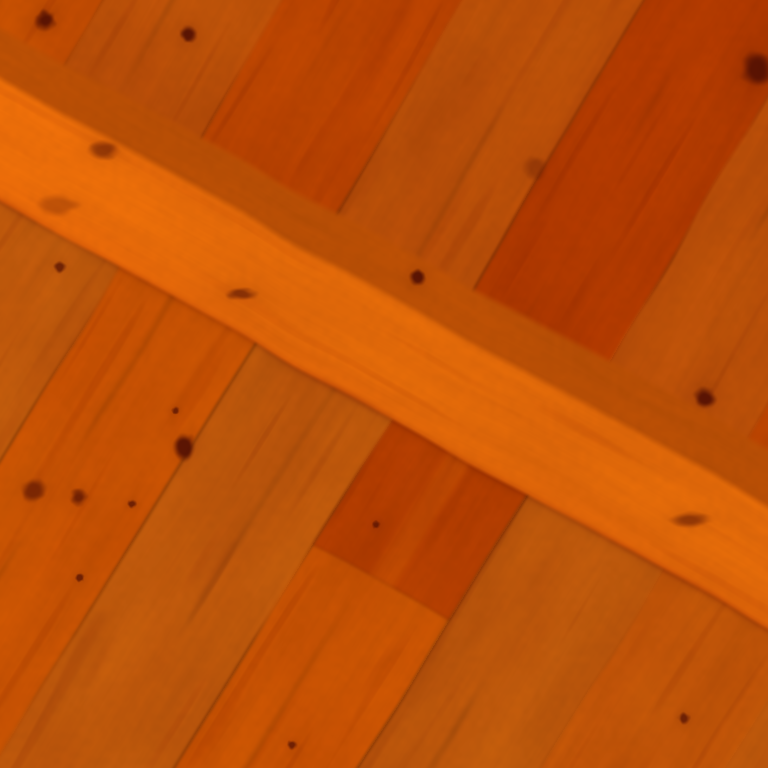
This texture is drawn by a three.js fragment shader. Its source:

```glsl
// Knotty pine boards running up to the right, crossed by a bright sloping beam.
varying vec2 vUv;

#define RED vec3(0.685, 0.222, 0.0)
#define WARM vec3(0.770, 0.314, 0.010)
#define TAN vec3(0.735, 0.338, 0.044)
#define BEAM vec3(0.880, 0.408, 0.035)
#define SIDE vec3(0.718, 0.304, 0.018)
#define KNOT vec3(0.330, 0.065, 0.010)
#define BEAM_SLOPE 0.555
#define BEAM_LOW 0.737
#define BEAM_HIGH 0.896
#define JOINT 0.518
#define SOFT 0.004
#define GRAIN 0.075

float hash(vec2 p) {
  vec3 q = fract(p.xyx * 0.1031);
  q += dot(q, q.yzx + 33.33);
  return fract((q.x + q.y) * q.z);
}

float noise(vec2 p) {
  vec2 i = floor(p), f = fract(p);
  f = f * f * (3.0 - 2.0 * f);
  return mix(mix(hash(i), hash(i + vec2(1, 0)), f.x),
             mix(hash(i + vec2(0, 1)), hash(i + vec2(1, 1)), f.x), f.y);
}

float fbm(vec2 p) {
  float sum = 0.0, amp = 0.5;
  for (int i = 0; i < 4; i++) {
    sum += amp * noise(p);
    p = p * 2.03 + 17.0;
    amp *= 0.5;
  }
  return sum;
}

float edge(float x) { return smoothstep(-SOFT, SOFT, x); }
float line(float x, float w) { return exp(-x * x / (w * w)); }

// Soft dark core with a faint halo
float knot(vec2 p, vec2 centre, vec2 radius) {
  vec2 q = (p - centre) / radius;
  float d = length(q) + 0.35 * (noise(q * 1.5 + centre * 90.0) - 0.5);
  return 0.82 * (1.0 - smoothstep(0.35, 1.25, d)) + 0.12 * exp(-0.35 * d * d);
}

// Base colour of board k on either side of the beam
vec3 boardColour(float k, float below, float s, float v) {
  float odd = mod(k, 2.0);
  vec3 upper = mix(mix(RED, TAN, 0.72), mix(RED, WARM, min(0.2 * abs(k - 3.0), 1.0)), odd);
  vec3 lower = mix(TAN, WARM, odd * (1.0 - 0.6 * step(4.5, k)));
  float strip = smoothstep(3.38, 3.46, s) - smoothstep(3.55, 3.61, s);
  float dark = step(abs(k - 3.0), 0.5) * edge(v - JOINT);
  lower = mix(lower, mix(RED, WARM, 0.2 + 0.45 * strip), dark);
  return mix(upper, lower, below);
}

// Long fibres broken by broad cloudy tone
float fibres(float across, float along) {
  float wave = 0.012 * noise(vec2(across * 9.0, along * 4.0));
  return fbm(vec2((across + wave) * 75.0, along * 5.0)) * 0.65
       + fbm(vec2(across * 14.0, along * 4.0) + 40.0) * 0.55 - 0.56;
}

// Sparse broken hairlines following the fibres
float hairlines(float across, float along) {
  float bend = 0.015 * noise(vec2(across * 5.0, along * 4.0));
  return smoothstep(0.68, 0.95, noise(vec2((across + bend) * 62.0, along * 5.5) + 70.0));
}

vec3 boards(vec2 p, float v, float below) {
  float u = p.x + mix(0.585, 0.62, below) * (1.0 - p.y);
  float along = 0.5 * p.x + 0.86 * p.y;
  float s = (u - 0.1335) / mix(0.2344, 0.2383, below);
  s += 0.022 * (noise(vec2(along * 9.0, floor(s - 0.5) * 7.0)) - 0.5);
  float k = floor(s - 0.5), f = fract(s - 0.5) - 0.5, board = floor(s);
  vec3 col = mix(boardColour(k, below, s, v), boardColour(k + 1.0, below, s, v),
                 smoothstep(-0.022, 0.022, f));

  // Grain and cloudy warmth
  float cloud = fbm(vec2(u * 11.0 + board * 5.3, along * 6.0)) - 0.47;
  col *= 1.0 + vec3(0.10, 0.20, 0.30) * cloud;
  col *= 1.0 + 1.4 * GRAIN * fibres(u + board * 3.7, along);
  col *= 1.0 - vec3(0.05, 0.09, 0.1) * hairlines(u + board * 2.3, along);

  // Worn seams, inner streaks and the end joint
  float wear = noise(vec2(k * 5.0, along * 8.0));
  float faint = 1.0 - 0.75 * below * step(3.5, k);
  col *= 1.0 - faint * (0.02 + 0.15 * smoothstep(0.2, 0.8, wear)) * line(f, 0.014);
  float streak = fract(s) - 0.39 - 0.19 * step(abs(board - 2.0), 0.5);
  float trace = smoothstep(0.35, 0.85, noise(vec2(board * 3.0 + 9.0, along * 6.0)));
  col *= 1.0 - 0.09 * trace * line(streak, 0.024);
  float onJoint = below * step(abs(s - 3.5), 0.5);
  col *= 1.0 - 0.05 * onJoint * line(v - JOINT, 0.004);

  // Pinholes scattered one per cell below the beam
  vec2 cell = floor(p * 7.0);
  vec2 jitter = 0.2 + 0.6 * vec2(hash(cell + 3.0), hash(cell + 11.0));
  float size = mix(0.005, 0.009, hash(cell + 23.0));
  float holes = 0.8 * knot(p, (cell + jitter) / 7.0, vec2(size));
  holes *= step(hash(cell + 31.0), 0.45) * below * edge(BEAM_LOW - 0.02 - v);

  // Large board knots
  holes = max(holes, knot(p, vec2(0.059, 0.973), vec2(0.013)));
  holes = max(holes, knot(p, vec2(0.245, 0.956), vec2(0.011)));
  holes = max(holes, knot(p, vec2(0.986, 0.910), vec2(0.020)));
  holes = max(holes, knot(p, vec2(0.918, 0.482), vec2(0.014)));
  holes = max(holes, knot(p, vec2(0.240, 0.418), vec2(0.013, 0.017)));
  holes = max(holes, 0.7 * knot(p, vec2(0.043, 0.362), vec2(0.015)));
  holes = max(holes, 0.8 * knot(p, vec2(0.102, 0.352), vec2(0.011)));
  holes = max(holes, 0.35 * knot(p, vec2(0.697, 0.781), vec2(0.015)));
  return mix(col, KNOT, holes);
}

vec3 beamFace(vec2 p, float v) {
  float along = p.x - BEAM_SLOPE * p.y;
  vec3 col = BEAM * (1.045 - 0.05 * smoothstep(0.0, 0.5, p.x));
  col *= 1.0 + vec3(1.5, 2.2, 2.2) * GRAIN * fibres(v, along);
  col *= 1.0 - vec3(0.03, 0.06, 0.08) * hairlines(v, along * 0.7);
  col *= 1.0 - vec3(0.02, 0.05, 0.05) * smoothstep(0.80, BEAM_LOW, v);
  float marks = 0.6 * knot(p, vec2(0.135, 0.805), vec2(0.019, 0.012));
  marks = max(marks, 0.3 * knot(p, vec2(0.076, 0.733), vec2(0.027, 0.013)));
  marks = max(marks, 0.65 * knot(p, vec2(0.315, 0.617), vec2(0.019, 0.008)));
  marks = max(marks, 0.6 * knot(p, vec2(0.898, 0.323), vec2(0.026, 0.010)));
  return mix(col, KNOT, marks);
}

void main() {
  vec2 p = vUv;
  float v = p.y + BEAM_SLOPE * p.x + 0.006 * (noise(vec2(p.x * 13.0, 5.0)) - 0.5);
  float sideTop = 0.961 + 0.01 * p.x, below = step(v, 0.8);
  vec3 col = boards(p, v, below);

  // Contact shade, shaded side, then the lit face
  col *= 1.0 - 0.06 * below * exp(-max(BEAM_LOW - v, 0.0) / 0.012);
  vec3 side = SIDE * (1.0 + 1.3 * GRAIN * fibres(v, p.x - BEAM_SLOPE * p.y));
  side = mix(side, KNOT, knot(p, vec2(0.544, 0.639), vec2(0.010)));
  col = mix(col, side, edge(v - BEAM_HIGH + 0.01) * smoothstep(-0.007, 0.007, sideTop - v));
  col = mix(col, beamFace(p, v), edge(v - BEAM_LOW) * smoothstep(-0.007, 0.007, BEAM_HIGH - v));
  float rim = 0.5 + 0.8 * noise(vec2(p.x * 11.0, 31.0));
  col *= 1.0 - rim * vec3(0.08, 0.16, 0.2) * line(v - BEAM_LOW, 0.006);
  col *= 1.0 + 0.025 * (noise(p * 120.0) - 0.5);
  gl_FragColor = vec4(col, 1.0);
}
```
